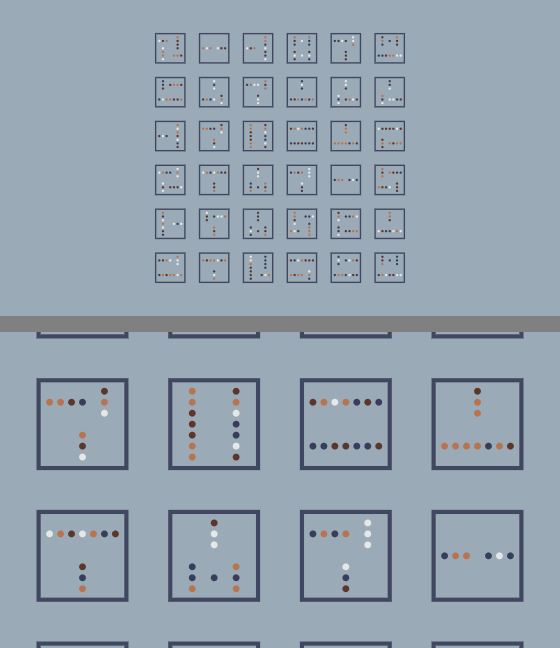
Top: the whole. Bottom: its middle third, enlarged.
Reproduce this pattern procedurally as a Shadertoy shader.

```glsl
// Six by six grid of outlined square tiles, each holding branching rows of coloured dots.

float hash(vec3 p) {
    p = fract(p * vec3(0.1031, 0.1137, 0.0973));
    p += dot(p, p.yzx + 33.33);
    return fract((p.x + p.y) * p.z);
}

// Coverage of a shape with signed distance d, smoothed over one pixel
float coverage(float d, float pixel) {
    return clamp(0.5 - d / pixel, 0.0, 1.0);
}

// Whether lattice point g of a tile carries a dot
bool hasDot(vec2 g, vec2 tile) {
    // Divide the tile into two stacked rows, or two columns by swapping axes
    if (hash(vec3(tile, 1.0)) < 0.33) g = g.yx;
    if (g.y == 0.0 || max(abs(g.x), abs(g.y)) > 3.0) return false;

    float row = sign(g.y);
    float v = g.y - 2.0 * row;

    // An undivided half holds one triple across its middle
    if (hash(vec3(tile, 5.0 + row)) < 0.4) return g.x == 0.0;

    // A divided half holds a joining dot between two triples
    float side = sign(g.x);
    if (side == 0.0) return v == 0.0;
    bool along = hash(vec3(tile, 20.0 + 3.0 * row + side)) < 0.58;
    return along ? v == 0.0 : g.x == 2.0 * side;
}

vec3 dotColor(float pick) {
    if (pick < 0.27) return vec3(0.72, 0.45, 0.31); // copper
    if (pick < 0.50) return vec3(0.36, 0.21, 0.17); // brown
    if (pick < 0.74) return vec3(0.22, 0.24, 0.36); // navy
    return vec3(0.90, 0.91, 0.91);                  // off-white
}

void mainImage(out vec4 fragColor, in vec2 fragCoord) {
    // One unit is the dot spacing; tiles repeat every 12 units
    float pixel = 86.4 / iResolution.y;
    vec2 p = (fragCoord - 0.5 * iResolution.xy) * pixel;
    vec2 tile = floor(p / 12.0);
    vec2 q = p - 12.0 * (tile + 0.5);

    vec3 color = vec3(0.604, 0.671, 0.718);

    if (all(lessThan(abs(tile + 0.5), vec2(3.0)))) {
        // Square outline
        float square = max(abs(q.x), abs(q.y)) - 4.0;
        color = mix(color, vec3(0.255, 0.28, 0.375), coverage(abs(square) - 0.19, pixel));

        // Nearest dot
        vec2 g = floor(q + 0.5);
        if (hasDot(g, tile)) {
            float pick = hash(vec3(tile * 12.0 + g, 40.0));
            color = mix(color, dotColor(pick), coverage(length(q - g) - 0.31, pixel));
        }
    }

    fragColor = vec4(color, 1.0);
}
```
